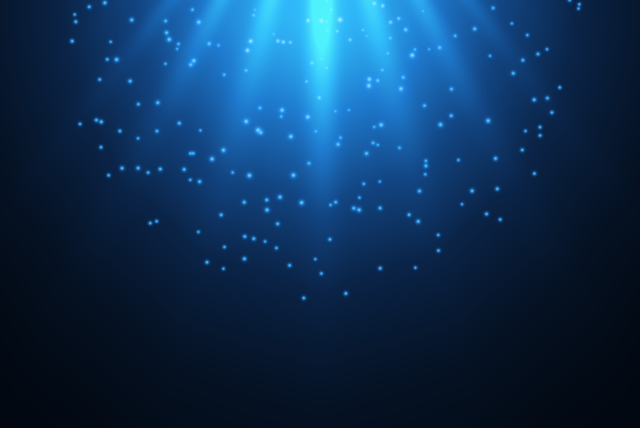
This background is drawn by a Shadertoy shader. Its source:

```glsl
// Deep blue spotlight fan falling from above the top edge, with drifting sparkles.
// A scalar light field (soft ellipse + angular cosine rays) indexes a colour ramp;
// sparkles are scattered by hash over a half ellipse hanging from the top.

#define GLOW_LEVEL 4.1
#define GLOW_SPREAD vec2(0.66, 0.68)
#define APEX_HEIGHT 0.45
#define RAY_SPACING 0.26
#define RAY_LEVEL 0.8
#define RAY_REACH 0.26
#define BEAM_LEVEL 1.1
#define BEAM_WIDTH 0.065
#define SPARKLE_COUNT 190
#define SPARKLE_AREA vec2(0.62, 0.70)
#define SPARKLE_SIZE 0.0031

const float TAU = 6.28318;

float hash(float n) {
    return fract(sin(n * 12.99 + 4.1) * 437.59);
}

// Light level 0..6 to colour, from near black through blue to cyan.
vec3 lightColor(float level) {
    vec3 ramp[7] = vec3[7](
        vec3(0.00, 0.01, 0.03), vec3(0.02, 0.07, 0.14),
        vec3(0.04, 0.14, 0.28), vec3(0.07, 0.27, 0.51),
        vec3(0.12, 0.48, 0.81), vec3(0.19, 0.73, 0.98),
        vec3(0.31, 0.95, 0.99));
    level = clamp(level, 0.0, 6.0);
    int i = min(int(level), 5);
    return mix(ramp[i], ramp[i + 1], level - float(i));
}

// Broad elliptical glow, a tighter one near the source, and a faint floor.
float glowLevel(vec2 p) {
    vec2 wide = p / GLOW_SPREAD;
    vec2 tight = p / vec2(0.25, 0.20);
    float ambient = 0.1 + 0.3 * exp(-p.x * p.x * 3.0);
    return ambient + GLOW_LEVEL * exp(-dot(wide, wide))
         + 0.7 * exp(-dot(tight, tight));
}

// Rays evenly spaced in slope around an apex above the canvas.
float rayLevel(vec2 p) {
    float slope = p.x / (p.y + APEX_HEIGHT);
    float stripe = 0.5 + 0.5 * cos(TAU * slope / RAY_SPACING);
    float fan = exp(-slope * slope * 1.2) * smoothstep(1.15, 0.65, abs(slope));
    float rays = RAY_LEVEL * (stripe * stripe - 0.2) * fan * exp(-p.y / RAY_REACH);
    // The central beam keeps a nearly constant width.
    float offset = (p.x - 0.008) / (BEAM_WIDTH * (APEX_HEIGHT + 0.3 * p.y));
    return rays + BEAM_LEVEL * exp(-offset * offset - p.y / 0.26);
}

// Accumulated sparkle halo (x) and bright core (y).
vec2 sparkles(vec2 p) {
    vec2 light = vec2(0.0);
    for (int i = 0; i < SPARKLE_COUNT; i++) {
        float id = float(i);
        float angle = 0.5 * TAU * fract(id * 0.61803);
        float radius = pow(hash(id), 0.7);
        vec2 center = SPARKLE_AREA * radius * vec2(cos(angle), sin(angle));
        float chance = hash(id + 311.0);
        float growth = chance * (1.0 - 0.85 * radius);
        float size = SPARKLE_SIZE * (0.8 + 1.2 * growth);
        float q = length(p - center) / size;
        light.x += exp(-q * q * 0.34) + 0.25 * growth * exp(-q * 0.6);
        light.y += (0.3 + 0.7 * growth) * exp(-q * q * 1.2);
    }
    return min(light, 1.0);
}

void mainImage(out vec4 fragColor, in vec2 fragCoord) {
    // Origin at the top centre, y pointing down, canvas height = 1.
    vec2 p = (fragCoord - vec2(0.5, 1.0) * iResolution.xy) / iResolution.y;
    p.y = -p.y;

    vec3 color = lightColor(glowLevel(p) + rayLevel(p));

    // Sparkles: blue halo, then a pale core.
    vec2 spark = sparkles(p);
    vec3 haloColor = max(color, vec3(0.12, 0.60, 1.0));
    color = mix(color, haloColor, 0.9 * spark.x);
    color = mix(color, vec3(0.65, 0.96, 1.0), spark.y);

    fragColor = vec4(color, 1.0);
}
```
